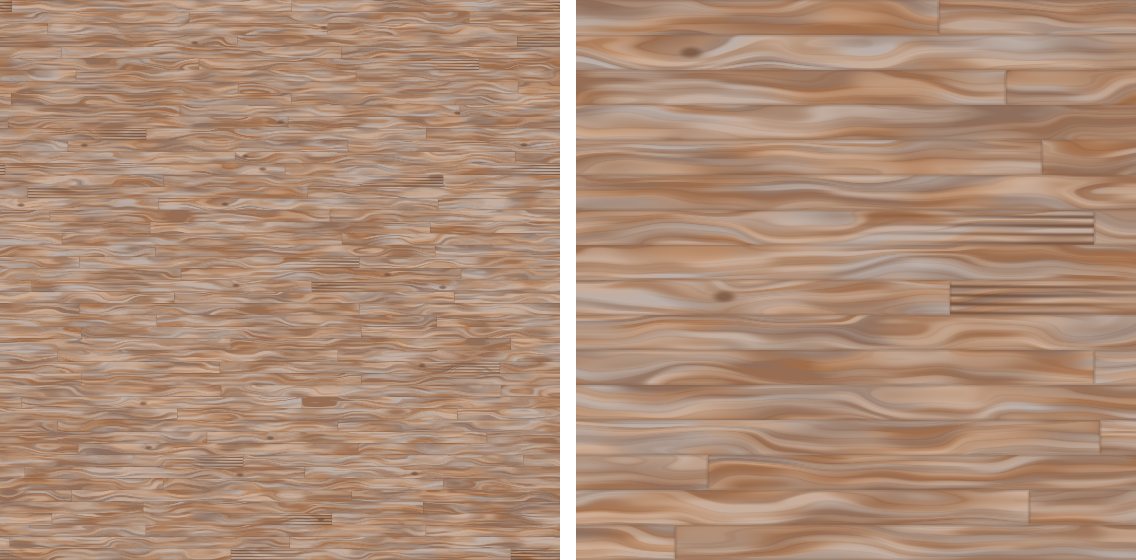
Left: the whole. Right: its middle third, enlarged.
Give the GLSL for this texture, as a three.js fragment shader.

```glsl
varying vec2 vUv;

const float ROWS = 48.0;
const float PLANKS_PER_ROW = 2.0;
const float PLANK_ASPECT = ROWS / PLANKS_PER_ROW;

const vec3 DARK_WOOD = vec3(0.59, 0.43, 0.33);
const vec3 MID_WOOD = vec3(0.69, 0.56, 0.47);
const vec3 PALE_WOOD = vec3(0.77, 0.68, 0.62);
const vec3 STRIPE_BROWN = vec3(0.40, 0.26, 0.18);
const vec3 SEAM_BROWN = vec3(0.48, 0.35, 0.27);
const vec3 WARM_SHIFT = vec3(0.09, -0.01, -0.10);

float hash(vec2 p) {
  return fract(sin(dot(p, vec2(127.1, 311.7))) * 43758.5);
}

// Cellular noise with softly blended cells
float cellNoise(vec2 p) {
  vec2 cell = floor(p);
  vec2 local = fract(p);
  float total = 0.0;
  float weights = 0.0;
  for (int j = -1; j <= 1; j++) {
    for (int i = -1; i <= 1; i++) {
      vec2 step2 = vec2(float(i), float(j));
      vec2 id = cell + step2;
      vec2 jitter = vec2(hash(id), hash(id + 17.3));
      vec2 d = step2 + 0.25 + 0.5 * jitter - local;
      float w = exp(-5.0 * dot(d, d));
      total += w * hash(id + 41.7);
      weights += w;
    }
  }
  return total / weights;
}

// Seam shift of a row, as a fraction of a plank length
float rowOffset(float row) {
  float jitter = hash(vec2(row, 5.0));
  return mix(0.5 + 0.38 * jitter, 0.3 * jitter, mod(row, 2.0));
}

vec3 woodRamp(float shade) {
  vec3 color = mix(DARK_WOOD, MID_WOOD, clamp(shade * 2.0, 0.0, 1.0));
  return mix(color, PALE_WOOD, clamp(shade * 2.0 - 1.0, 0.0, 1.0));
}

// Distance to a knot, far away on planks without one
float knotDistance(vec2 q, vec2 id) {
  vec2 center = vec2(hash(id + 3.7) * PLANK_ASPECT, 0.3 + 0.4 * hash(id + 9.2));
  float absent = step(0.15, hash(id + 13.4));
  return length((q - center) * vec2(0.9, 1.8)) + 50.0 * absent;
}

// Dark straight lines that fade in from one end of a few planks
float endStripes(vec2 q, vec2 id) {
  float present = step(0.86, hash(id + 21.6));
  float fromEnd = mix(q.x, PLANK_ASPECT - q.x, step(0.5, hash(id + 27.1)));
  float fade = 1.0 - smoothstep(0.0, 9.0, fromEnd);
  float lines = 0.5 + 0.5 * sin(q.y * 25.0 + 0.5 * sin(q.x * 0.6));
  return present * fade * lines * lines;
}

// q is measured in plank heights
vec3 plankColor(vec2 q, vec2 id) {
  vec2 seed = floor(90.0 * vec2(hash(id), hash(id + 7.1)));
  float knot = knotDistance(q, id);

  // Grain lines bend around the figure and the knot
  float figure = cellNoise(vec2(q.x * 0.35, q.y * 1.3) + seed);
  float phase = q.y * 16.0 + figure * 14.0 + 5.0 * exp(-knot * knot);
  phase += 0.6 * sin(q.x * 1.3 + seed.x) + 0.3 * sin(q.x * 2.9 + seed.y);

  float fibre = cellNoise(vec2(q.x * 0.5, phase * 0.35) + seed.yx);
  float blotch = cellNoise(vec2(q.x * 0.3, q.y * 1.5) + seed + 31.0);
  float warmth = cellNoise(vec2(q.x * 0.4, phase * 0.25) + seed + 63.0);

  float shade = 0.52 + 0.85 * (fibre - 0.5) + 0.6 * (blotch - 0.5);
  shade += 0.09 * sin(phase) + 0.22 * (hash(id + 33.0) - 0.5);
  shade -= 0.12 * smoothstep(0.7, 1.0, sin(phase * 1.7));

  vec3 color = woodRamp(shade) + WARM_SHIFT * (warmth - 0.5);
  color = mix(color, STRIPE_BROWN, 0.7 * endStripes(q, id));
  return mix(color, STRIPE_BROWN, 0.6 * (1.0 - smoothstep(0.1, 0.4, knot)));
}

// Soft hairline around a plank, in canvas units
float seamMask(vec2 local) {
  vec2 edge = min(local, 1.0 - local) / vec2(PLANKS_PER_ROW, ROWS);
  return 1.0 - smoothstep(0.0003, 0.0016, min(edge.x, edge.y));
}

void main() {
  float y = vUv.y * ROWS;
  float row = floor(y);
  float x = vUv.x * PLANKS_PER_ROW - rowOffset(row);
  vec2 id = vec2(mod(floor(x), PLANKS_PER_ROW), row);
  vec2 local = vec2(fract(x), fract(y));

  vec3 color = plankColor(local * vec2(PLANK_ASPECT, 1.0), id);
  color = mix(color, SEAM_BROWN, 0.28 * seamMask(local));
  gl_FragColor = vec4(color, 1.0);
}
```
